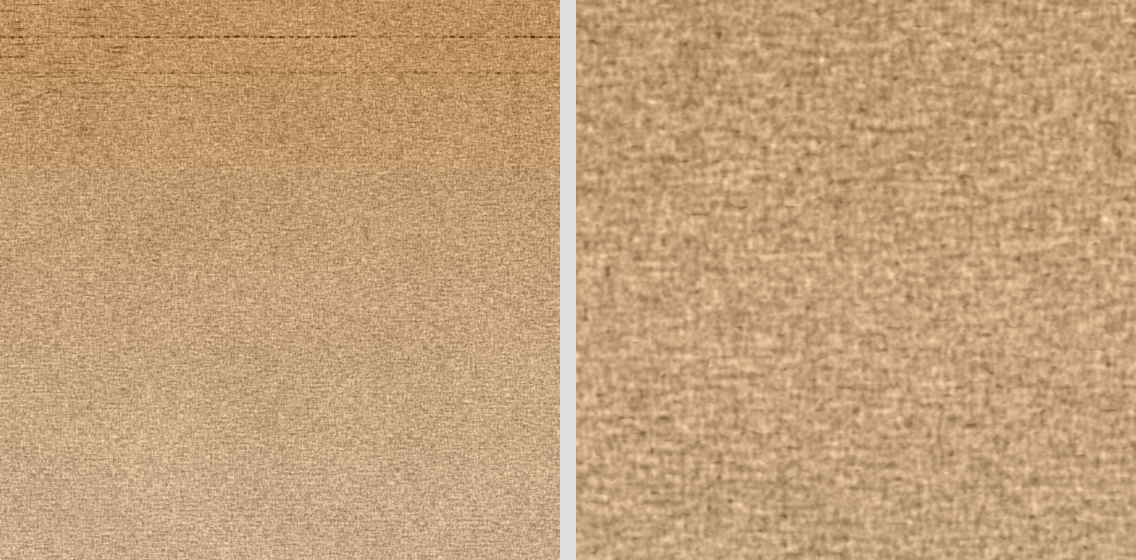
Left, the full canvas; right, a detail of the centre.
Write a WebGL 1 fragment shader that draws this texture.

```glsl
precision highp float;
// Tan woven cloth, warmer toward the top, with two stitched seams near the upper edge.
uniform vec2 u_resolution;

vec2 gradientAt(vec2 cell) {
  vec3 h = fract(cell.xyx * vec3(0.1031, 0.1030, 0.0973));
  h += dot(h, h.yzx + 33.33);
  float angle = 6.28318 * fract((h.x + h.y) * h.z);
  return vec2(cos(angle), sin(angle));
}

// Gradient noise, roughly -0.7 to 0.7
float noise(vec2 p) {
  vec2 i = floor(p);
  vec2 f = p - i;
  vec2 w = f * f * f * (f * (f * 6.0 - 15.0) + 10.0);
  float a = dot(gradientAt(i), f);
  float b = dot(gradientAt(i + vec2(1.0, 0.0)), f - vec2(1.0, 0.0));
  float c = dot(gradientAt(i + vec2(0.0, 1.0)), f - vec2(0.0, 1.0));
  float d = dot(gradientAt(i + 1.0), f - 1.0);
  return mix(mix(a, b, w.x), mix(c, d, w.x), w.y);
}

// Dark broken stitches along a slightly wavering horizontal line
float seam(vec2 uv, float height, float seed) {
  float y = uv.y - height - 0.0016 * noise(vec2(uv.x * 9.0, seed));
  float line = 1.0 - smoothstep(0.0007, 0.0032, abs(y));
  float dash = 0.5 + 0.5 * sin(uv.x * 390.0 + 5.0 * noise(vec2(uv.x * 16.0, seed + 4.3)));
  float wear = smoothstep(-0.35, 0.25, noise(vec2(uv.x * 23.0, seed + 8.7)));
  return line * (0.25 + 0.75 * smoothstep(0.2, 0.8, dash)) * (0.3 + 0.7 * wear);
}

// Fine grain crossed by short weft and warp threads
float weave(vec2 uv) {
  vec2 p = uv + 0.002 * vec2(noise(uv * 31.0), noise(uv * 27.0 + 40.0));
  float grain = 0.13 * noise(p * vec2(213.0, 197.0) + 11.3);
  float fuzz = 0.10 * noise(uv * vec2(347.0, 331.0) + 71.9);
  float weft = 0.14 * noise(p * vec2(67.0, 239.0) + 23.7);
  float warp = 0.10 * noise(p * vec2(243.0, 83.0) + 57.1);
  return grain + fuzz + weft + warp;
}

void main() {
  vec2 uv = gl_FragCoord.xy / u_resolution.y;

  // Pale sand below, warm tan above
  vec3 color = mix(vec3(0.795, 0.675, 0.545), vec3(0.765, 0.630, 0.480), smoothstep(0.0, 0.6, uv.y));
  color = mix(color, vec3(0.745, 0.575, 0.385), smoothstep(0.45, 1.0, uv.y));

  // Soft blotches and regular rows that show most in the lower part
  float shade = 0.035 * noise(uv * vec2(5.0, 7.0) + 3.1) + 0.04 * noise(uv * vec2(29.0, 37.0) + 7.7);
  float rowFade = (1.0 - 0.75 * smoothstep(0.0, 0.6, uv.y)) * (0.6 + noise(uv * vec2(8.0, 14.0) + 5.5));
  shade += 0.022 * rowFade * sin(uv.y * 690.0 + 2.5 * noise(uv * vec2(7.0, 11.0)));
  shade += weave(uv);

  // Dark pits between threads and a few bright fibres
  float pits = noise(uv * vec2(151.0, 223.0) + 91.3);
  shade -= 0.13 * smoothstep(0.28, 0.60, pits);
  shade += 0.09 * smoothstep(0.30, 0.60, noise(uv * vec2(131.0, 229.0) + 133.7));

  // Long drawn threads, strongest toward the upper left
  float drawn = noise(uv * vec2(17.0, 171.0) + 19.9);
  float upperLeft = smoothstep(0.65, 0.95, uv.y) * (1.0 - smoothstep(0.1, 0.6, uv.x));
  shade -= (0.04 + 0.13 * upperLeft) * smoothstep(0.2, 0.55, drawn);

  // Seams with a faint raised edge under the upper one
  shade -= 0.34 * seam(uv, 0.934, 2.6) + 0.17 * seam(uv, 0.870, 15.4);
  shade += 0.03 * (1.0 - smoothstep(0.001, 0.004, abs(uv.y - 0.928)));

  color += shade * vec3(1.0, 0.99, 0.95);
  gl_FragColor = vec4(clamp(color, 0.0, 1.0), 1.0);
}
```
